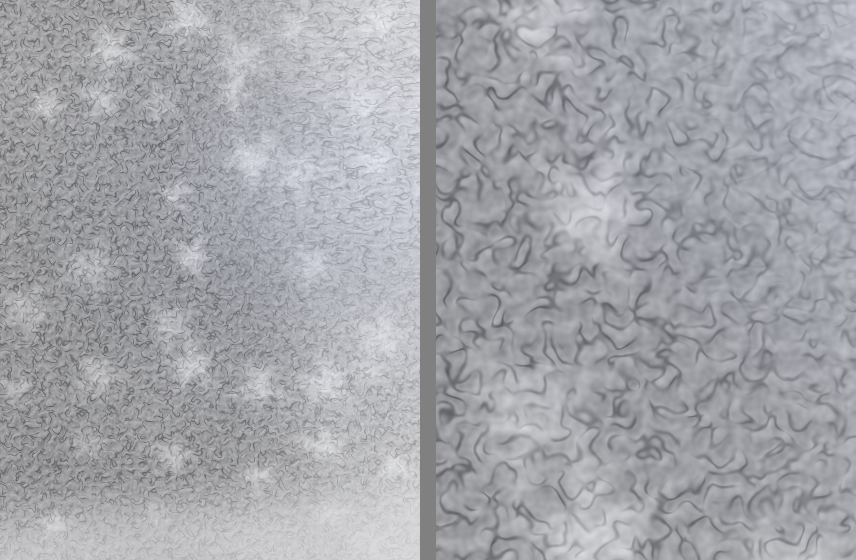
Left: the whole. Right: its middle third, enlarged.
Write a WebGL 1 fragment shader that draws this texture.

```glsl
precision highp float;

uniform vec2 u_resolution;

// Lengths are in canvas widths
const float GRAIN_FREQ = 76.0;
const float SPECK_FREQ = 165.0;
const vec2 GRAIN_STRETCH = vec2(0.62, 1.1);
const vec2 LIGHT_OFFSET = vec2(-0.18, 0.3);
const float GRAIN_CONTRAST = 0.19;
const float SPECK_CONTRAST = 0.07;
const float CREASE_WIDTH = 0.22;
const float STAR_CELL = 0.165;
const float STAR_RADIUS = 0.098;
const float STAR_SHARE = 0.8;
const float STAR_GAIN = 0.19;
const float BASE_TONE = 0.575;
const float RIGHT_GLOW = 0.19;
const float BOTTOM_GLOW = 0.18;
const vec3 NEUTRAL_TINT = vec3(0.0, 0.001, 0.008);
const vec3 BLUE_TINT = vec3(-0.006, 0.003, 0.042);
const float TAU = 6.2831853;

vec2 hash2(vec2 p) {
  vec3 h = fract(p.xyx * vec3(0.1031, 0.1030, 0.0973));
  h += dot(h, h.yzx + 33.33);
  return fract((h.xx + h.yz) * h.zy);
}

float gradDot(vec2 cell, vec2 offset) {
  float a = TAU * hash2(cell).x;
  return dot(vec2(cos(a), sin(a)), offset);
}

float gradientNoise(vec2 p) {
  vec2 i = floor(p);
  vec2 f = p - i;
  vec2 u = f * f * f * (f * (f * 6.0 - 15.0) + 10.0);
  vec2 e = vec2(1.0, 0.0);
  float low = mix(gradDot(i, f), gradDot(i + e, f - e), u.x);
  float high = mix(gradDot(i + e.yx, f - e.yx), gradDot(i + 1.0, f - 1.0), u.x);
  return mix(low, high, u.y);
}

// Embossed leather grain: short curled creases with a lit edge
float grain(vec2 q) {
  q += 0.7 * vec2(gradientNoise(q * 0.6 + 7.3), gradientNoise(q * 0.6 + 31.7));
  float n = gradientNoise(q);
  float crease = 1.0 - smoothstep(0.0, CREASE_WIDTH, abs(n));
  float broken = smoothstep(-0.3, 0.25, gradientNoise(q * 0.7 + 53.1));
  float lit = gradientNoise(q + LIGHT_OFFSET) - n;
  return 0.65 * lit + 0.2 - crease * broken;
}

// Frayed, frosty stars on a jittered grid
float stars(vec2 p) {
  vec2 home = floor(p / STAR_CELL);
  vec2 fray = vec2(gradientNoise(p * 32.0), gradientNoise(p * 32.0 + 19.4));
  float sum = 0.0;
  for (int y = -1; y <= 1; y++) {
    for (int x = -1; x <= 1; x++) {
      vec2 cell = home + vec2(float(x), float(y));
      vec2 place = hash2(cell + 40.0);
      vec2 kind = hash2(cell + 90.0);
      vec2 look = hash2(cell + 150.0);
      vec2 d = p - (cell + 0.5 + 0.6 * (place - 0.5)) * STAR_CELL + 0.022 * fray;
      d.y *= mix(1.5, 1.0, smoothstep(0.1, 0.5, p.y));
      float angle = atan(d.y, d.x + 0.00001);
      float arms = 0.74 + 0.2 * cos(5.0 * angle + TAU * kind.x)
                 + 0.1 * cos(3.0 * angle + TAU * look.x);
      float reach = STAR_RADIUS * mix(0.65, 1.15, look.y) * arms;
      float body = 1.0 - smoothstep(0.05, 1.0, length(d) / reach);
      sum += body * step(kind.y, STAR_SHARE) * mix(0.55, 1.0, place.x);
    }
  }
  return min(sum, 1.0);
}

void main() {
  vec2 p = gl_FragCoord.xy / u_resolution.x;
  float height = gl_FragCoord.y / u_resolution.y;

  // Broad light: pale right side and foot, darker lower left
  float cloud = gradientNoise(p * 4.0 + 3.0);
  float right = smoothstep(0.35, 1.05, p.x + 0.12 * (height - 0.5) + 0.06 * cloud);
  float foot = 1.0 - smoothstep(0.0, 0.15, height - 0.06 * p.x + 0.02 * cloud);
  float tone = BASE_TONE + RIGHT_GLOW * right + BOTTOM_GLOW * foot * (1.0 - 0.6 * right);
  tone += 0.04 * smoothstep(0.4, 1.0, height) + 0.03 * cloud;

  // Frost
  float frost = stars(p);
  tone += STAR_GAIN * frost * (1.0 - 0.45 * right) * (1.0 - 0.7 * foot);

  // Grain, drawn out sideways at the upper right and softer in pale areas
  float sideways = smoothstep(0.4, 0.85, p.x) * smoothstep(0.3, 0.65, height);
  vec2 q = p * GRAIN_FREQ;
  float relief = mix(grain(q), grain(q * GRAIN_STRETCH + 11.0), sideways);
  float softness = (1.0 - 0.6 * foot) * (1.0 - 0.3 * frost) * (1.0 - 0.35 * right);
  tone += GRAIN_CONTRAST * relief * softness;
  tone += SPECK_CONTRAST * gradientNoise(p * SPECK_FREQ + 5.0) * softness;

  // Cool reflection right of the centre
  vec2 away = (vec2(p.x, height) - vec2(0.78, 0.64)) / vec2(0.48, 0.3);
  float blue = exp(-dot(away, away));
  vec3 color = vec3(tone) + mix(NEUTRAL_TINT, BLUE_TINT, blue);
  gl_FragColor = vec4(clamp(color, 0.0, 1.0), 1.0);
}
```
